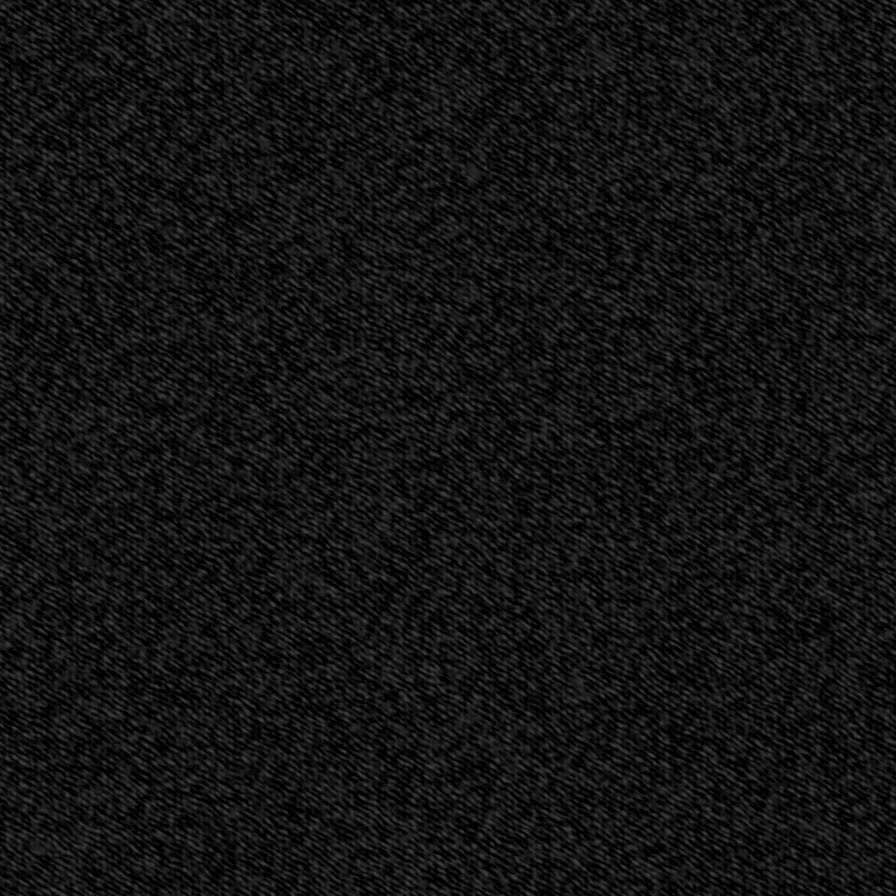
A WebGL 1 fragment shader for this texture:

```glsl
precision highp float;
uniform vec2 u_resolution;

#define TWILL_ANGLE -0.56
#define TWILL_ROWS 162.0
#define COLUMNS 148.0
#define GRAIN_CELLS vec2(105.0, 185.0)
#define ROW_CONTRAST 0.95
#define GRAIN_CONTRAST 1.0
#define SLUB_GRID 7.0
#define SLUB_SHARE 0.55
#define MEAN_TONE 0.073
#define TONE_SPREAD 0.055

const float TAU = 6.2831853;

vec2 hash2(vec2 p) {
  vec3 q = fract(p.xyx * vec3(0.1031, 0.1030, 0.0973));
  q += dot(q, q.yzx + 33.33);
  return fract((q.xx + q.yz) * q.zy);
}

vec2 rotate(vec2 p, float angle) {
  float c = cos(angle), s = sin(angle);
  return vec2(c * p.x + s * p.y, c * p.y - s * p.x);
}

// Layered sines, roughly -1 to 1
float waves(vec2 p) {
  float sum = 0.0, weight = 0.5;
  for (int i = 0; i < 4; i++) {
    sum += weight * sin(p.x + 1.7 * sin(p.y * 0.8)) * cos(p.y + 1.3 * sin(p.x * 0.7));
    p = rotate(p, 1.1) * 1.8 + 4.3;
    weight *= 0.65;
  }
  return sum;
}

// Soft cellular noise: fibre tufts with their own shade and density
float fibreGrain(vec2 p) {
  vec2 cell = floor(p), local = fract(p);
  float total = 0.0, shade = 0.0;
  for (int y = -1; y <= 1; y++) {
    for (int x = -1; x <= 1; x++) {
      vec2 offset = vec2(float(x), float(y));
      vec2 d = offset + hash2(cell + offset + 300.0) - local;
      float w = exp(-8.0 * dot(d, d));
      total += w;
      shade += w * hash2(cell + offset + 771.0).x;
    }
  }
  return 2.3 * (shade / max(total, 0.0001) - 0.5) + 1.8 * (total - 0.39);
}

// Sparse, thick stray fibres lying near the twill direction
float slubs(vec2 p) {
  vec2 grid = p * SLUB_GRID, cell = floor(grid);
  vec2 place = hash2(cell + 51.0), kind = hash2(cell + 137.0);
  vec2 d = fract(grid) - mix(vec2(0.3), vec2(0.7), place);
  d = rotate(d, -0.65 + 0.5 * (place.x - place.y));
  d.y += 0.012 * sin(d.x * 30.0);
  d /= vec2(mix(0.06, 0.13, kind.y), mix(0.022, 0.042, place.x));
  float strength = step(kind.x, SLUB_SHARE) * mix(0.25, 0.85, place.y);
  return strength * exp(-dot(d, d));
}

void main() {
  vec2 p = gl_FragCoord.xy / min(u_resolution.x, u_resolution.y);
  vec2 twill = rotate(p, TWILL_ANGLE);

  // Wandering diagonal rows, broken up by faint upright columns
  float wander = 0.45 * waves(p * 55.0) + 0.5 * waves(p * 17.0 + 9.0);
  float rows = sin(TAU * (twill.y * TWILL_ROWS + wander));
  rows *= 1.0 + 0.35 * waves(p * 90.0 + 2.0);
  float columns = sin(TAU * (p.x * COLUMNS + 0.4 * waves(p * 40.0 + 5.0)));

  float weave = ROW_CONTRAST * rows + 0.25 * columns;
  weave += GRAIN_CONTRAST * fibreGrain(twill * GRAIN_CELLS);
  weave += 0.13 * waves(p * 13.0 + 3.0);
  weave = mix(weave, 1.5, slubs(p));

  float tone = clamp(MEAN_TONE + TONE_SPREAD * weave, 0.0, 0.23);
  gl_FragColor = vec4(vec3(tone), 1.0);
}
```
